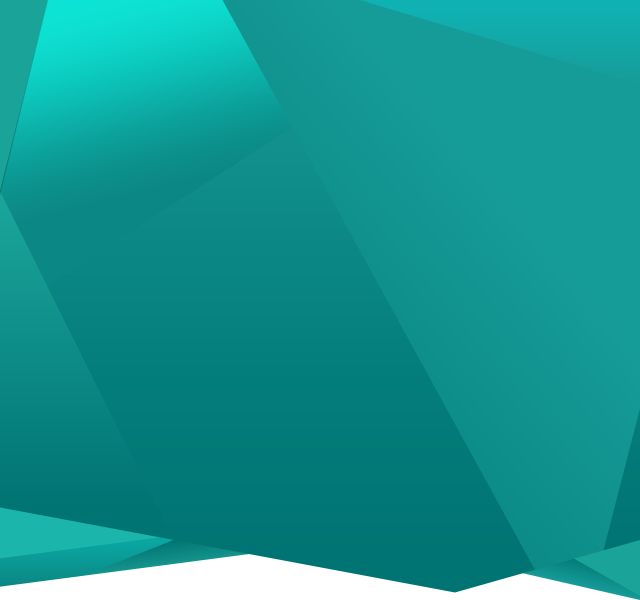
This background is drawn by a Shadertoy shader. Its source:

```glsl
// Folded teal paper: large flat facets with soft gradients above a white base.
// Each facet is a smooth half-plane cut along a line between shared corners,
// painted from back to front; positions are in canvas heights, y upward.

const float WIDTH = 1.0667;

// Corners of the main sheet and its facets
const vec2 SHEET_LEFT   = vec2(0.0, 0.1542);
const vec2 SHEET_TIP    = vec2(0.7583, 0.0125);
const vec2 SHEET_RIGHT  = vec2(WIDTH, 0.1);
const vec2 RIDGE_TOP    = vec2(0.3708, 1.0);
const vec2 RIDGE_FOOT   = vec2(0.8917, 0.05);
const vec2 GLOW_LEFT    = vec2(0.0806, 0.525);
const vec2 GLOW_RIGHT   = vec2(0.4889, 0.7889);
const vec2 FOLD_LEFT    = vec2(0.0, 0.6815);
const vec2 FOLD_TOP     = vec2(0.0785, 1.0);
const vec2 FOLD_FOOT    = vec2(0.2889, 0.1);
const vec2 CORNER_START = vec2(0.6, 1.0);
const vec2 CORNER_END   = vec2(WIDTH, 0.8597);
const vec2 FLAP_TOP     = vec2(WIDTH, 0.3194);
const vec2 FLAP_FOOT    = vec2(1.0056, 0.0819);

// Corners of the two wings below the sheet
const vec2 WING_L_START = vec2(0.0, 0.0222);
const vec2 WING_L_END   = vec2(0.4139, 0.0764);
const vec2 CREASE_L     = vec2(0.1431, 0.0417);
const vec2 PALE_START   = vec2(0.0, 0.0694);
const vec2 PALE_END     = vec2(0.2639, 0.1042);
const vec2 WING_R_START = vec2(0.8722, 0.0444);
const vec2 WING_R_END   = vec2(WIDTH, 0.0);
const vec2 CREASE_R     = vec2(0.9583, 0.0681);
const vec2 CREASE_R_END = vec2(WIDTH, 0.0069);
const float WING_DEPTH  = 0.041;

// Palette
const vec3 WHITE  = vec3(1.0);
const vec3 DEEP   = vec3(0.0, 0.45, 0.45);
const vec3 MID    = vec3(0.012, 0.49, 0.482);
const vec3 HIGH   = vec3(0.067, 0.565, 0.557);
const vec3 SHADE  = vec3(0.045, 0.53, 0.52);
const vec3 GLOW   = vec3(0.05, 0.89, 0.83);
const vec3 JADE   = vec3(0.10, 0.64, 0.60);
const vec3 PALE   = vec3(0.11, 0.71, 0.67);
const vec3 AQUA   = vec3(0.06, 0.695, 0.70);
const vec3 MIST   = vec3(0.088, 0.61, 0.597);
const vec3 WING   = vec3(0.08, 0.58, 0.55);
const vec3 LAGOON = vec3(0.04, 0.65, 0.63);

// Signed distance to the line a-b, positive on its left side
float side(vec2 p, vec2 a, vec2 b) {
    vec2 d = normalize(b - a);
    return d.x * (p.y - a.y) - d.y * (p.x - a.x);
}

// Antialiased coverage of the left side of the line a-b
float cut(vec2 p, vec2 a, vec2 b) {
    return clamp(0.5 + side(p, a, b) * iResolution.y, 0.0, 1.0);
}

// Linear blend as x runs from x0 to x1
vec3 ramp(vec3 c0, vec3 c1, float x0, float x1, float x) {
    return mix(c0, c1, clamp((x - x0) / (x1 - x0), 0.0, 1.0));
}

vec3 sheetColor(vec2 p) {
    // Central facet
    vec3 col = ramp(DEEP, MID, 0.04, 0.36, p.y);
    col = ramp(col, HIGH, 0.36, 0.76, p.y);

    // Bright upper facet with a tilted gradient
    float glow = smoothstep(0.597, 0.965, p.y - 0.25 * p.x);
    col = mix(col, mix(SHADE, GLOW, glow), cut(p, GLOW_LEFT, GLOW_RIGHT));

    // Left folds, the upper one with a thin shadow
    vec3 fold = ramp(DEEP, JADE, 0.15, 0.65, p.y);
    col = mix(col, fold, cut(p, FOLD_FOOT, FOLD_LEFT));
    float foldEdge = side(p, FOLD_LEFT, FOLD_TOP);
    col *= 1.0 - 0.25 * smoothstep(-0.003, 0.0, foldEdge);
    col = mix(col, JADE, cut(p, FOLD_LEFT, FOLD_TOP));

    // Large right facet, lighter toward the upper right
    float light = 0.415 + 0.138 * p.x + 0.118 * (p.y - 0.5);
    vec3 panel = ramp(MID, MIST, 0.433, 0.552, light);
    col = mix(col, panel, cut(p, RIDGE_TOP, RIDGE_FOOT));

    // Top right corner and dark right flap
    vec3 corner = ramp(MIST, AQUA, 0.86, 0.985, p.y);
    col = mix(col, corner, cut(p, CORNER_START, CORNER_END));
    vec3 flap = ramp(DEEP, MID, 0.06, 0.32, p.y);
    return mix(col, flap, cut(p, FLAP_TOP, FLAP_FOOT));
}

vec3 leftWing(vec2 p) {
    float rise = side(p, WING_L_START, WING_L_END);
    vec3 col = ramp(WING, DEEP, 0.0, WING_DEPTH, rise);
    vec3 inner = ramp(SHADE, LAGOON, 0.025, 0.095, p.y);
    col = mix(col, inner, cut(p, CREASE_L, FOLD_FOOT));
    return mix(col, PALE, cut(p, PALE_START, PALE_END));
}

vec3 rightWing(vec2 p) {
    float rise = side(p, WING_R_START, WING_R_END);
    vec3 col = ramp(MIST, MID, 0.0, WING_DEPTH, rise);
    return mix(col, JADE, cut(p, CREASE_R, CREASE_R_END));
}

void mainImage(out vec4 fragColor, in vec2 fragCoord) {
    vec2 p = fragCoord / iResolution.xy * vec2(WIDTH, 1.0);
    vec3 col = mix(WHITE, leftWing(p), cut(p, WING_L_START, WING_L_END));
    col = mix(col, rightWing(p), cut(p, WING_R_START, WING_R_END));
    float sheet = min(cut(p, SHEET_LEFT, SHEET_TIP), cut(p, SHEET_TIP, SHEET_RIGHT));
    fragColor = vec4(mix(col, sheetColor(p), sheet), 1.0);
}
```
